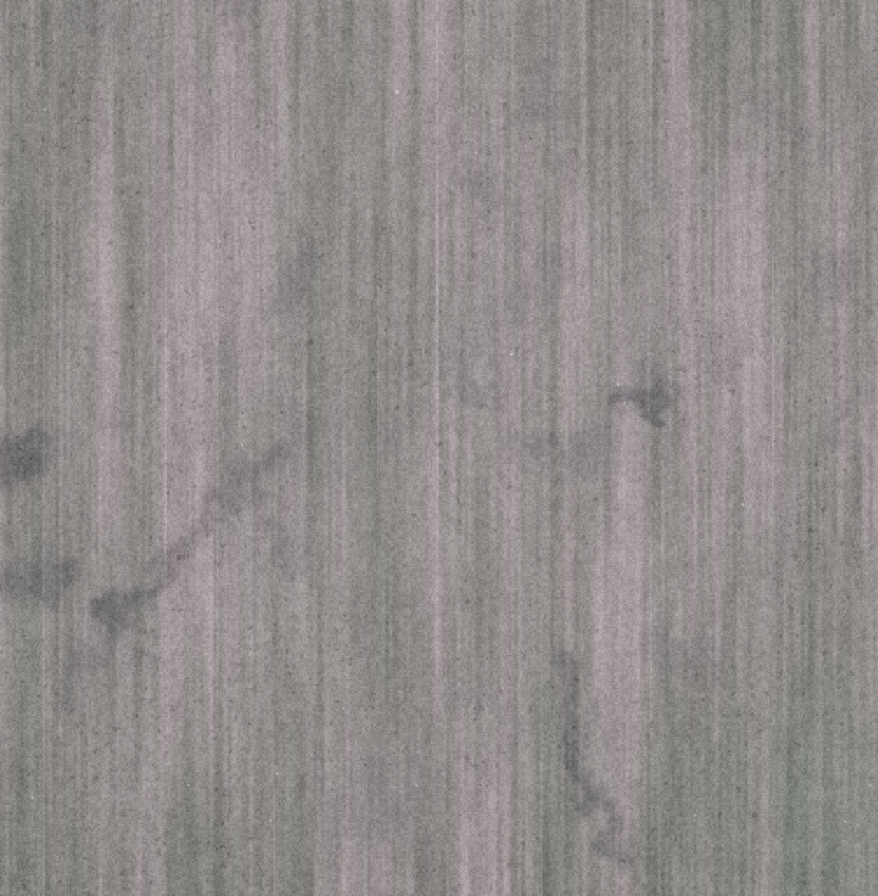
Give the GLSL for this texture, as a WebGL 1 fragment shader.

```glsl
precision highp float;

uniform vec2 u_resolution;

float hash(vec2 p) {
  vec3 q = fract(p.xyx * vec3(0.1031, 0.1030, 0.0973));
  q += dot(q, q.yzx + 33.33);
  return fract((q.x + q.y) * q.z);
}

float noise(vec2 p) {
  vec2 i = floor(p);
  vec2 f = fract(p);
  f = f * f * (3.0 - 2.0 * f);
  return mix(mix(hash(i), hash(i + vec2(1.0, 0.0)), f.x),
             mix(hash(i + vec2(0.0, 1.0)), hash(i + vec2(1.0, 1.0)), f.x), f.y);
}

float fbm(vec2 p) {
  float sum = 0.0;
  float weight = 0.53;
  for (int i = 0; i < 4; i++) {
    sum += weight * noise(p);
    p = p * 2.07 + 17.3;
    weight *= 0.5;
  }
  return sum;
}

// Soft-edged damp band between two points
float smear(vec2 p, vec2 a, vec2 b, float radius) {
  vec2 ab = b - a;
  float along = clamp(dot(p - a, ab) / dot(ab, ab), 0.0, 1.0);
  return 1.0 - smoothstep(0.2 * radius, 1.6 * radius, length(p - a - ab * along));
}

// Scattered grains; density is the share of occupied cells
float specks(vec2 p, float cells, float density) {
  vec2 cell = floor(p * cells);
  vec2 centre = 0.3 + 0.4 * vec2(hash(cell + 5.0), hash(cell + 71.0));
  float radius = mix(0.14, 0.38, hash(cell + 133.0));
  float dist = length(fract(p * cells) - centre);
  float present = step(hash(cell + 211.0), density);
  return present * (1.0 - smoothstep(radius * 0.4, radius + 0.1, dist));
}

// Sparse hairline wheel tracks, each fading out along its length
float tracks(vec2 p) {
  float column = floor(p.x * 34.0);
  float offset = fract(p.x * 34.0) - 0.25 - 0.5 * hash(vec2(column, 9.0));
  float line = 1.0 - smoothstep(0.015, 0.06, abs(offset));
  float extent = smoothstep(0.45, 0.75, noise(vec2(column * 7.0, p.y * 3.5 + 40.0)));
  return line * extent * step(hash(vec2(column, 27.0)), 0.35);
}

void main() {
  vec2 p = gl_FragCoord.xy / u_resolution.y;

  // Vertical streaks, from wide swaths to fine furrows
  float swath = noise(vec2(p.x * 19.0 + 3.0, p.y * 1.8));
  float band = noise(vec2(p.x * 52.0 + 50.0, p.y * 3.0));
  float row = noise(vec2(p.x * 115.0 + 90.0, p.y * 4.0));
  float furrow = noise(vec2(p.x * 250.0 + 20.0, p.y * 7.0));
  float cloud = fbm(p * vec2(4.5, 3.0) + 8.0);

  // Ragged soil texture over the streaks
  float mottle = fbm(p * vec2(75.0, 55.0) + 140.0);
  float grain = noise(p * vec2(330.0, 250.0)) + hash(floor(p * 512.0)) - 1.0;

  float tone = 0.560;
  tone += 0.040 * (swath - 0.5) + 0.068 * (band - 0.5);
  tone += 0.072 * (row - 0.5) + 0.072 * (furrow - 0.5);
  tone += 0.100 * (cloud - 0.5) + 0.060 * (mottle - 0.5) + 0.066 * grain;

  // Dry pink soil against thin green growth
  float dry = 0.5 + 0.4 * (swath - 0.5) + 0.7 * (band - 0.5);
  dry += 0.5 * (row - 0.5) + 0.8 * (cloud - 0.5);
  vec3 tint = mix(vec3(0.003, 0.002, -0.011), vec3(0.030, -0.012, -0.005),
                  clamp(dry, 0.0, 1.0));
  float corner = smoothstep(0.35, 0.0, length(p - vec2(0.98, 0.06)));
  tint += corner * vec3(-0.030, -0.006, -0.022);

  // Ragged damp patches
  vec2 warp = vec2(fbm(p * 34.0), fbm(p * 34.0 + 60.0)) - 0.5;
  vec2 q = p + 0.065 * warp;
  float damp = 0.75 * smear(q, vec2(0.13, 0.31), vec2(0.31, 0.50), 0.015);
  damp += 0.3 * smear(q, vec2(0.06, 0.21), vec2(0.14, 0.32), 0.014);
  damp += 0.9 * smear(q, vec2(0.0, 0.475), vec2(0.05, 0.515), 0.019);
  damp += 0.6 * smear(q, vec2(0.0, 0.35), vec2(0.05, 0.36), 0.028);
  damp += 0.7 * smear(q, vec2(0.63, 0.26), vec2(0.65, 0.11), 0.014);
  damp += 0.7 * smear(q, vec2(0.67, 0.11), vec2(0.69, 0.03), 0.015);
  damp += 0.9 * smear(q, vec2(0.705, 0.545), vec2(0.722, 0.547), 0.012);
  float blotch = fbm(q * vec2(15.0, 10.0) + 31.0);
  damp += 0.35 * smoothstep(0.58, 0.76, blotch) * smoothstep(0.35, 0.65, cloud + 0.1);
  damp = min(damp, 1.0) * (0.8 + 0.5 * (row - 0.5) + 0.9 * (mottle - 0.5));

  // Irregular clods gather in loose clusters, with a few pale stones
  vec2 rough = p + 0.006 * vec2(noise(p * 150.0), noise(p * 150.0 + 80.0));
  float cluster = smoothstep(0.45, 0.75, noise(p * vec2(9.0, 5.0) + 12.0));
  float heap = smoothstep(0.17, 0.02, length((p - vec2(0.36, 0.27)) * vec2(1.6, 1.0)));
  float clods = specks(rough, 125.0, 0.03 + 0.10 * cluster + 0.22 * heap);
  float stones = specks(p + 3.0, 150.0, 0.0008);

  vec3 color = vec3(tone) + tint;
  color += damp * vec3(-0.150, -0.135, -0.120);
  color -= 0.075 * clods;
  color += 0.050 * tracks(p) + 0.14 * stones;
  gl_FragColor = vec4(color, 1.0);
}
```
